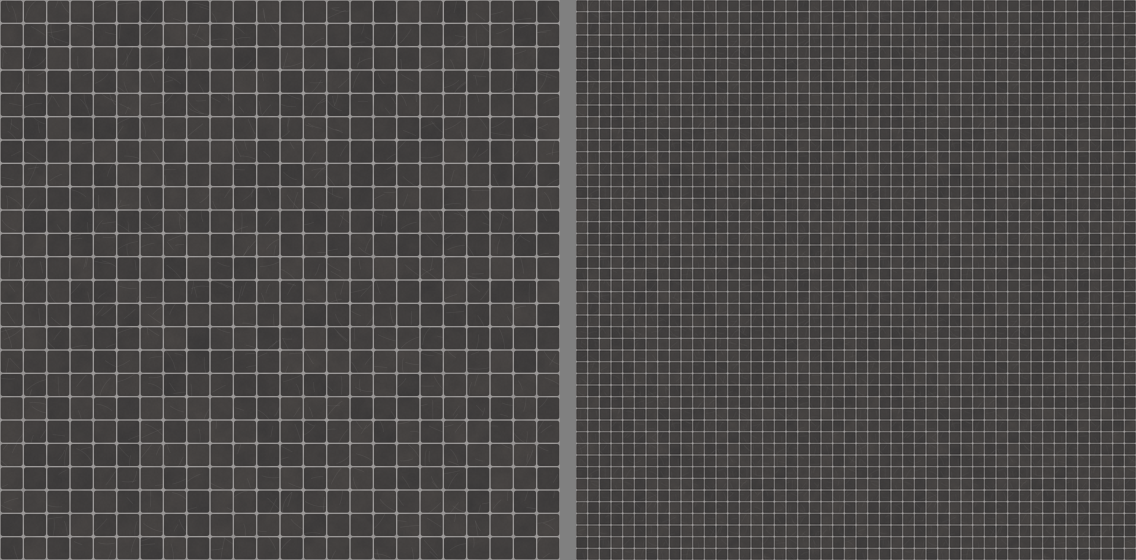
Left, the tile; right, the same tile 2 across and 2 down.
Give the GLSL for this texture, as a WebGL 2 fragment shader.

```glsl
#version 300 es
precision highp float;

uniform vec2 u_resolution;
out vec4 outColor;

const float TILES = 24.0;            // repeats across and down
const float JOINT_WIDTH = 0.06;      // in tile units, as are the sizes below
const float CORNER_RADIUS = 0.10;
const float EDGE_SHADE_WIDTH = 0.10;
const float EDGE_SHADE = 0.06;
const float TONE_SPREAD = 0.55;      // tone difference from tile to tile
const float CLOUD_SPREAD = 0.60;     // soft mottling inside a tile
const float GRAIN_AMOUNT = 0.010;
const float GROUT_VARIATION = 0.07;
const int SCRATCHES = 3;
const float SCRATCH_CHANCE = 0.35;
const float SCRATCH_WIDTH = 0.012;
const float SCRATCH_LIGHT = 0.055;
const vec3 TILE_DARK = vec3(0.227, 0.221, 0.222);
const vec3 TILE_LIGHT = vec3(0.287, 0.273, 0.266);
const vec3 GROUT = vec3(0.595, 0.585, 0.582);

// Integer hash giving three values in 0..1
vec3 hash3(vec2 p, float seed) {
  uvec3 v = uvec3(ivec3(vec3(p, seed))) * 1664525u + 1013904223u;
  v.x += v.y * v.z; v.y += v.z * v.x; v.z += v.x * v.y;
  v ^= v >> 16u;
  v.x += v.y * v.z; v.y += v.z * v.x; v.z += v.x * v.y;
  return vec3(v >> 8u) / 16777216.0;
}

// Value noise that wraps after a whole number of cells
float wrappedNoise(vec2 p, float period, float seed) {
  vec2 cell = floor(p);
  vec2 f = fract(p);
  f = f * f * (3.0 - 2.0 * f);
  vec2 lo = mod(cell, period);
  vec2 hi = mod(cell + 1.0, period);
  float bottom = mix(hash3(lo, seed).x, hash3(vec2(hi.x, lo.y), seed).x, f.x);
  float top = mix(hash3(vec2(lo.x, hi.y), seed).x, hash3(hi, seed).x, f.x);
  return mix(bottom, top, f.y);
}

float clouds(vec2 p) {
  float sum = 0.0;
  float weight = 0.5;
  float period = 64.0;
  for (int i = 0; i < 4; i++) {
    sum += weight * wrappedNoise(p, period, float(i) + 11.0);
    p *= 2.0;
    period *= 2.0;
    weight *= 0.5;
  }
  return sum / 0.9375;
}

float roundedBox(vec2 p, float halfSize, float radius) {
  vec2 q = abs(p) - halfSize + radius;
  return length(max(q, 0.0)) + min(max(q.x, q.y), 0.0) - radius;
}

float segment(vec2 p, vec2 a, vec2 b) {
  vec2 ab = b - a;
  float t = clamp(dot(p - a, ab) / max(dot(ab, ab), 0.0001), 0.0, 1.0);
  return length(p - a - t * ab);
}

// Faint, slightly bowed hairlines on some of the tiles
float scratches(vec2 local, vec2 id, float pixel) {
  float sum = 0.0;
  float width = max(SCRATCH_WIDTH, 0.5 * pixel);
  for (int i = 0; i < SCRATCHES; i++) {
    vec3 place = hash3(id, 30.0 + float(i));
    vec3 shape = hash3(id, 40.0 + float(i));
    float angle = 6.2832 * place.z;
    vec2 along = vec2(cos(angle), sin(angle));
    vec2 q = local - (place.xy - 0.5) * 0.8;
    q = vec2(dot(q, along), dot(q, vec2(-along.y, along.x)));
    q.y += (shape.y - 0.5) * q.x * q.x;
    float reach = mix(0.15, 0.5, shape.z);
    float d = segment(q, vec2(-reach, 0.0), vec2(reach, 0.0));
    float line = 1.0 - smoothstep(0.0, 2.0 * width, d);
    sum += line * step(shape.x, SCRATCH_CHANCE) * SCRATCH_WIDTH / width;
  }
  return sum;
}

void main() {
  vec2 uv = gl_FragCoord.xy / u_resolution;
  vec2 grid = uv * TILES;
  vec2 id = floor(grid);
  vec2 local = fract(grid) - 0.5;
  float pixel = TILES / min(u_resolution.x, u_resolution.y);
  float d = roundedBox(local, 0.5 - 0.5 * JOINT_WIDTH, CORNER_RADIUS);

  // Each tile takes its own tone and its own patch of mottling
  vec3 random = hash3(id, 1.0);
  float mottling = clouds(local * 1.6 + 2.0 + random.xy * 60.0);
  float tone = 0.5 + TONE_SPREAD * (random.z - 0.5) + CLOUD_SPREAD * (mottling - 0.5);
  vec3 tile = mix(TILE_DARK, TILE_LIGHT, tone);
  tile *= 1.0 - EDGE_SHADE * smoothstep(-EDGE_SHADE_WIDTH, 0.0, d);
  tile += GRAIN_AMOUNT * (wrappedNoise(grid * 16.0, TILES * 16.0, 5.0) - 0.5);
  tile += SCRATCH_LIGHT * scratches(local, id, pixel);

  // Joints with slight uneven brightness
  float unevenness = wrappedNoise(grid * 3.0, TILES * 3.0, 7.0) - 0.5;
  vec3 grout = GROUT * (1.0 + GROUT_VARIATION * unevenness);

  float joint = clamp(0.5 + d / pixel, 0.0, 1.0);
  outColor = vec4(mix(tile, grout, joint), 1.0);
}
```
